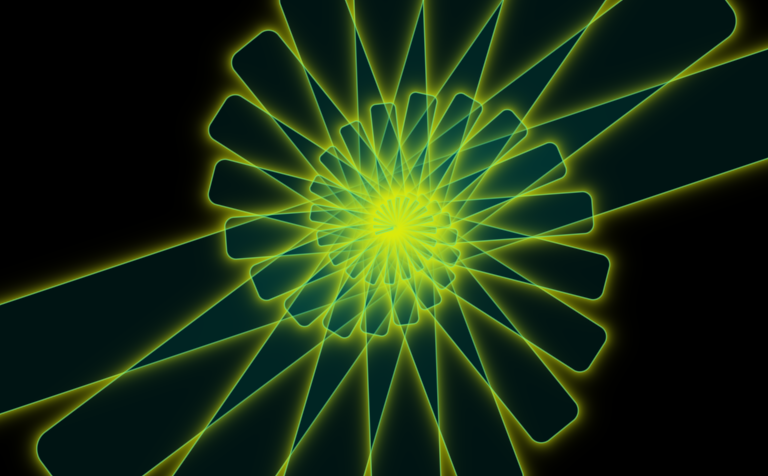
Write a Shadertoy shader that draws this background.

```glsl
const vec3 TEAL = vec3(0.0, 0.46, 0.44);
const vec3 YELLOW = vec3(0.86, 0.92, 0.04);
const vec3 MINT = vec3(0.45, 0.90, 0.52);

mat2 rotation(float angle) {
    float c = cos(angle), s = sin(angle);
    return mat2(c, s, -s, c);
}

float roundedBox(vec2 p, vec2 halfSize, float radius) {
    vec2 q = abs(p) - halfSize + radius;
    return length(max(q, 0.0)) + min(max(q.x, q.y), 0.0) - radius;
}

void mainImage(out vec4 fragColor, in vec2 fragCoord) {
    float pixel = 1.0 / iResolution.y;
    vec2 p = (fragCoord - 0.5 * iResolution.xy) * pixel - vec2(0.0262, 0.0235);
    vec3 color = vec3(0.0);

    // Each bar turns and shrinks, its middle moving around a small ring
    for (int i = 1; i <= 40; i++) {
        float n = float(i);
        vec2 halfSize = vec2(1.06, 0.1205) * pow(0.904, n);
        vec2 q = p * rotation(0.3215 * n) + vec2(0.027, 0.001);
        float d = roundedBox(q, halfSize, 0.45 * halfSize.y);

        // Translucent inside, glow outside, thin bright rim
        float inside = smoothstep(0.7 * pixel, -0.7 * pixel, d);
        float glow = exp(-max(d, 0.0) / 0.0125) * (1.0 - inside);
        float rim = smoothstep(0.001 + pixel, 0.0, abs(d));
        color = mix(color, TEAL, 0.17 * inside);
        color = mix(color, YELLOW, 0.58 * glow);
        color = mix(color, MINT, 0.55 * rim);
    }

    fragColor = vec4(color, 1.0);
}
```
